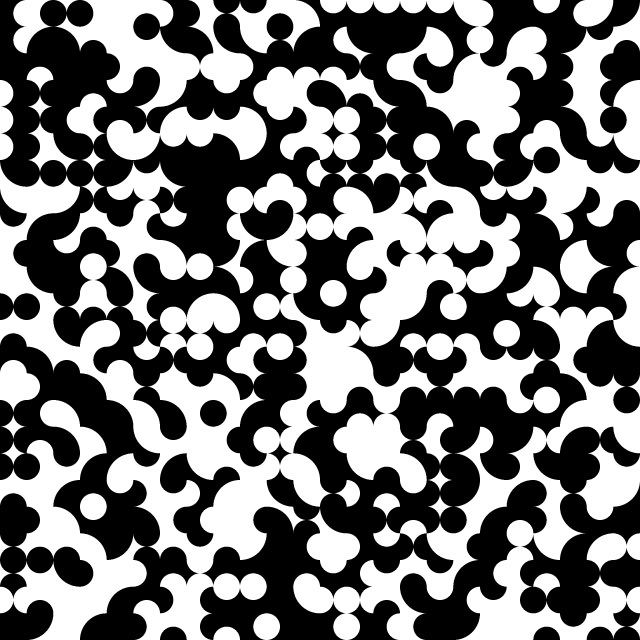
Write a Shadertoy shader that draws this pattern.

```glsl
// Black and white tiling of arcs: every edge of a square grid gets a random
// colour, and each cell joins its four edges with half discs on the edge
// middles or with a quarter disc around one corner.

#define CELLS 24.0        // cells along the canvas height
#define BLACK_SHARE 0.51  // chance that an edge is black
#define SEED 3.0          // shifts the random layout
#define SAMPLES 4         // smoothing samples per pixel and axis

const vec3 WHITE = vec3(1.0);
const vec3 BLACK = vec3(0.0);

float hash(vec2 p) {
    return fract(sin(dot(p + SEED, vec2(127.1, 311.7))) * 43758.5453);
}

// Colour of the edge with this middle point: true is black
bool edgeIsBlack(vec2 middle) {
    return hash(2.0 * middle) < BLACK_SHARE;
}

// Half disc on an edge, drawn only where the edge has the disc colour
bool halfDisc(vec2 f, vec2 middle, bool edge, bool discColour) {
    return edge == discColour && distance(f, middle) < 0.5;
}

// Colour of the tiling at p, in cell units: true is black
bool tiling(vec2 p) {
    const vec2 L = vec2(0.0, 0.5), R = vec2(1.0, 0.5);
    const vec2 B = vec2(0.5, 0.0), T = vec2(0.5, 1.0);
    vec2 cell = floor(p);
    vec2 f = p - cell;

    bool left = edgeIsBlack(cell + L), right = edgeIsBlack(cell + R);
    bool bottom = edgeIsBlack(cell + B), top = edgeIsBlack(cell + T);

    // The rarer edge colour forms the discs; a coin settles a tie
    int blackEdges = int(left) + int(right) + int(bottom) + int(top);
    bool coin = hash(2.0 * cell + 201.0) < 0.5;
    bool discColour = blackEdges == 2 ? coin : blackEdges < 2;

    bool inside;
    if (left != right && bottom != top) {
        // Two neighbouring edges agree: quarter disc around their corner
        vec2 corner = vec2(right == discColour, top == discColour);
        inside = distance(f, corner) < 1.0;
    } else {
        inside = halfDisc(f, L, left, discColour)
              || halfDisc(f, R, right, discColour)
              || halfDisc(f, B, bottom, discColour)
              || halfDisc(f, T, top, discColour);
    }
    return inside == discColour;
}

void mainImage(out vec4 fragColor, in vec2 fragCoord) {
    // Average a small grid of samples for smooth edges
    float black = 0.0;
    for (int j = 0; j < SAMPLES; j++) {
        for (int i = 0; i < SAMPLES; i++) {
            vec2 offset = (vec2(i, j) + 0.5) / float(SAMPLES) - 0.5;
            vec2 p = (fragCoord + offset) / iResolution.y * CELLS;
            black += float(tiling(p));
        }
    }
    black /= float(SAMPLES * SAMPLES);
    fragColor = vec4(mix(WHITE, BLACK, black), 1.0);
}
```
